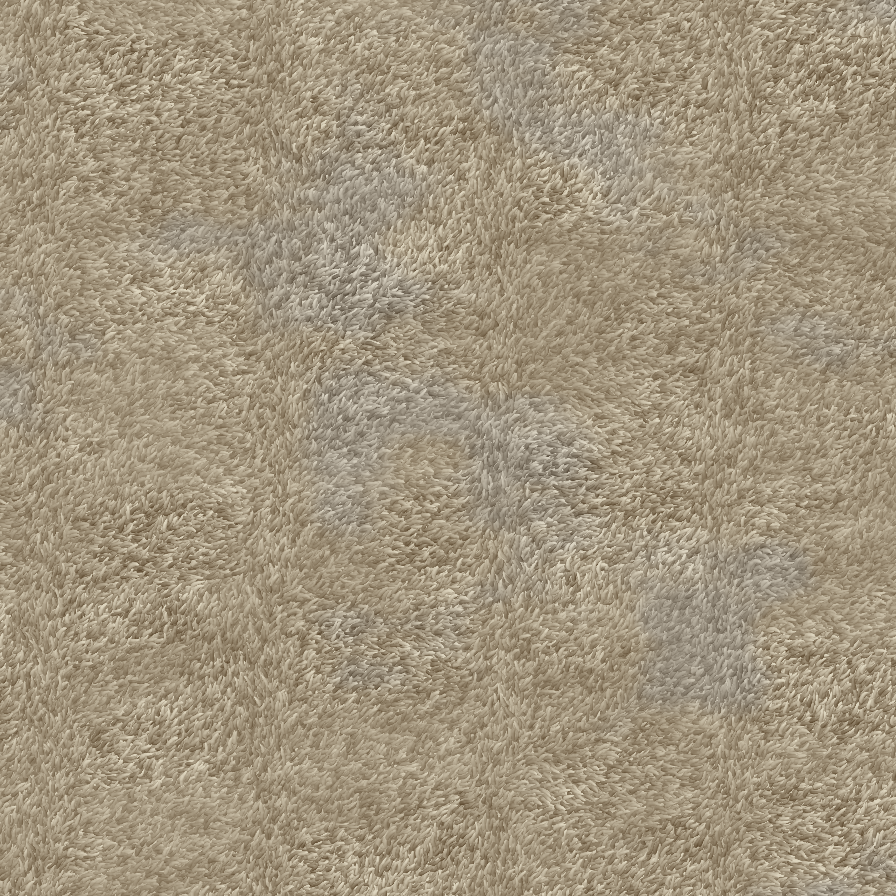
Write a three.js fragment shader that draws this texture.

```glsl
varying vec2 vUv;

vec3 hash3(vec2 p) {
  vec3 q = fract(vec3(p.xyx) * vec3(0.1031, 0.1030, 0.0973));
  q += dot(q, q.yxz + 33.33);
  return fract((q.xxy + q.yzz) * q.zyx);
}

float noise(vec2 p) {
  vec2 i = floor(p), f = fract(p);
  f = f * f * (3.0 - 2.0 * f);
  float low = mix(hash3(i).x, hash3(i + vec2(1.0, 0.0)).x, f.x);
  float high = mix(hash3(i + vec2(0.0, 1.0)).x, hash3(i + 1.0).x, f.x);
  return mix(low, high, f.y);
}

float fbm(vec2 p) {
  float sum = 0.0, amp = 0.53;
  for (int i = 0; i < 4; i++) {
    sum += amp * noise(p);
    p = p * 2.03 + 17.3;
    amp *= 0.5;
  }
  return sum;
}

// Overlapping curled tufts, dark at the root and pale at the tip
float woolPile(vec2 uv, float lean) {
  float tone = 0.36;
  for (int layer = 0; layer < 5; layer++) {
    float l = float(layer);
    vec2 p = uv * 112.0 + l * vec2(37.37, 71.61);
    vec2 cell = floor(p);
    for (int y = -1; y <= 1; y++) {
      for (int x = -1; x <= 1; x++) {
        vec2 id = cell + vec2(float(x), float(y));
        vec3 rnd = hash3(id + l * 211.0);
        vec3 look = hash3(id + l * 157.0 + 409.0);
        float angle = lean + (look.x - 0.5) * 1.3;
        vec2 d = p - id - rnd.xy;
        float c = cos(angle), s = sin(angle);
        vec2 q = vec2(c * d.x + s * d.y, c * d.y - s * d.x);
        float along = q.x / mix(0.55, 0.95, rnd.z);
        float bend = (look.y - 0.5) * 0.5;
        float halfWidth = mix(0.17, 0.27, look.y) * (1.0 - 0.35 * along);
        float across = (q.y + bend * along * along) / max(halfWidth, 0.05);
        float r = along * along * along * along + across * across;
        float cover = 1.0 - smoothstep(0.6, 1.25, r);
        float shade = 0.66 + (look.z - 0.5) * 0.56 + 0.22 * along
                    + 0.17 * across - 0.24 * across * across;
        tone = mix(tone, shade, cover);
      }
    }
  }
  return tone;
}

void main() {
  vec2 uv = vUv;

  // Panels joined by faint vertical seams of upright pile
  float wobble = 0.025 * (fbm(uv * vec2(9.0, 14.0) + 5.0) - 0.5);
  float panelX = (uv.x + wobble - 0.045) / 0.256;
  float seamDist = abs(fract(panelX + 0.5) - 0.5) * 0.256;
  float seam = 1.0 - smoothstep(0.008, 0.048, seamDist);
  float panel = floor(panelX) * 13.7;

  // Direction and depth of the pile
  float swirl = fbm(uv * vec2(7.0, 13.0) + panel + 40.0) - 0.5;
  float lean = mix(0.6 + 2.6 * swirl, 1.45 + 1.2 * swirl, seam * 0.8);
  float rough = fbm(uv * vec2(6.0, 12.0) + panel + 80.0);
  rough = mix(smoothstep(0.25, 0.72, rough), 0.4, seam);
  float pile = woolPile(uv, lean);

  // Row shading, clumps and fine fibres
  float rows = fbm(uv * vec2(5.0, 24.0) + panel + 120.0) - 0.5;
  float clumps = fbm(uv * vec2(36.0, 52.0) + 160.0) - 0.5;
  float fibres = noise(uv * 430.0 + 200.0) - 0.5;
  float tone = 0.57 + (pile - 0.59) * mix(0.8, 1.45, rough);
  tone += 0.3 * rows * (1.0 - seam) + 0.22 * clumps + 0.17 * fibres;
  tone += 0.05 * (rough - 0.5) - 0.03 * seam;

  // Beige ramp with a few greyer worn spots
  vec3 wool = mix(vec3(0.46, 0.39, 0.29), vec3(0.80, 0.76, 0.67), clamp(tone, -0.25, 1.2));
  float worn = smoothstep(0.58, 0.78, fbm(uv * vec2(5.0, 8.0) + 260.0));
  vec3 grey = vec3(dot(wool, vec3(0.3, 0.59, 0.11))) * vec3(1.01, 0.99, 0.95);
  gl_FragColor = vec4(mix(wool, grey, 0.45 * worn), 1.0);
}
```
